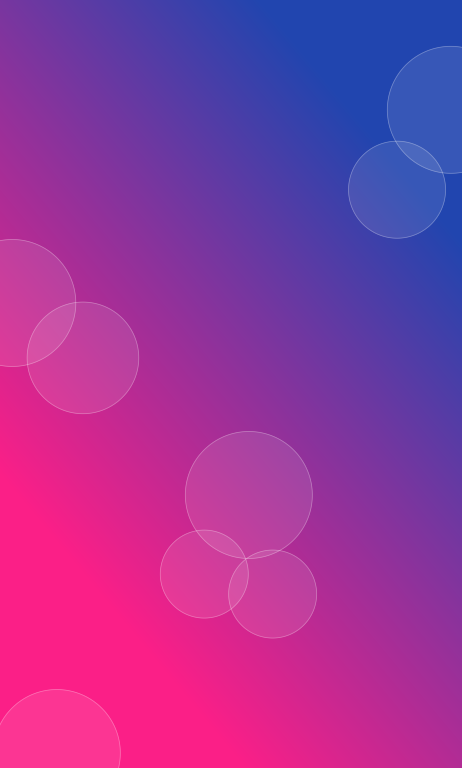
Write a Shadertoy shader that draws this background.

```glsl
// Translucent disc with a thin bright rim
vec3 addBubble(vec3 base, vec2 p, vec3 bubble, float pixel) {
    float d = length(p - bubble.xy) - bubble.z;
    float fill = 1.0 - smoothstep(-0.5 * pixel, 0.5 * pixel, d);
    float halfRim = 0.00065;
    float rim = 1.0 - smoothstep(halfRim - 0.5 * pixel, halfRim + 0.5 * pixel, abs(d + halfRim));
    return mix(base, vec3(1.0), 0.1 * fill + 0.2 * rim);
}

void mainImage(out vec4 fragColor, in vec2 fragCoord) {
    vec2 p = fragCoord / iResolution.y;
    float pixel = 1.0 / iResolution.y;

    // Diagonal gradient, flat in the two far corners
    vec3 pink = vec3(0.985, 0.12, 0.53);
    vec3 blue = vec3(0.13, 0.27, 0.685);
    float blend = clamp((1.2 * p.x + p.y - 0.382) / 1.022, 0.0, 1.0);
    vec3 color = mix(pink, blue, blend);

    // Bubbles: centre and radius, in canvas heights
    vec3 bubbles[8] = vec3[8](
        vec3(0.587, 0.857, 0.0833), vec3(0.517, 0.753, 0.0638),
        vec3(0.016, 0.6055, 0.0833), vec3(0.108, 0.534, 0.0733),
        vec3(0.324, 0.3555, 0.0833), vec3(0.266, 0.2525, 0.0579),
        vec3(0.355, 0.2265, 0.0579), vec3(0.074, 0.0195, 0.0833));
    for (int i = 0; i < 8; i++) {
        color = addBubble(color, p, bubbles[i], pixel);
    }

    fragColor = vec4(color, 1.0);
}
```
